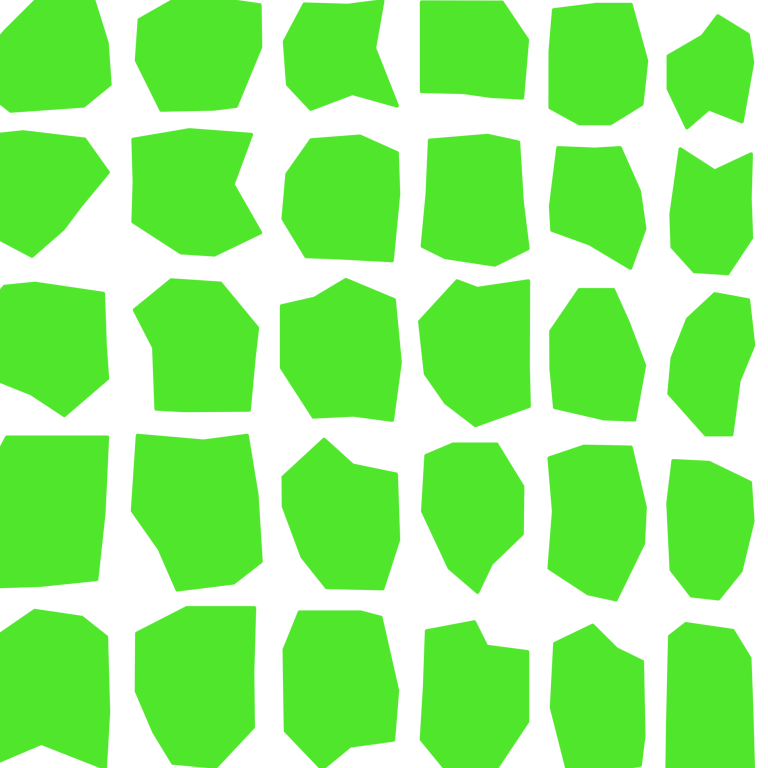
Write a WebGL 1 fragment shader that draws this pattern.

```glsl
precision highp float;
// Six columns by five rows of flat green shards on white.
// Each shard is a polygon with hashed corners, some pulled in as notches.
// Spacing follows a quadratic: columns narrow rightwards, rows grow downwards.

uniform vec2 u_resolution;

const vec3 PAPER = vec3(1.0);
const vec3 GREEN = vec3(0.31, 0.90, 0.17);

// Cell centre = START + STEP * index + BEND * index^2, from the top left.
const vec2 COUNT = vec2(6.0, 5.0);
const vec2 START = vec2(0.055, 0.069);
const vec2 STEP = vec2(0.208, 0.1758);
const vec2 BEND = vec2(-0.0068, 0.0078);
const float COLUMN_DROP = 0.0009;       // lowers columns towards the right

const vec2 MARGIN = vec2(0.0125, 0.0095); // gap kept inside each cell edge
const float ROUNDING = 0.0025;
const float SMALLEST = 0.93;            // lower limit of the shard scale
const int CORNERS = 9;
const float ANGLE_JITTER = 0.6;         // in corner steps
const vec2 REACH = vec2(0.88, 1.12);    // corner reach, cut off at 1
const vec2 NOTCH_REACH = vec2(0.55, 0.72);
const float NOTCH_CHANCE = 0.12;
const float TAU = 6.2831853;

float hash(vec3 p) {
  p = fract(p * 0.1031);
  p += dot(p, p.zyx + 31.32);
  return fract((p.x + p.y) * p.z);
}

// Inverse of the quadratic spacing, rounded to the nearest cell.
vec2 nearestIndex(vec2 p) {
  vec2 root = sqrt(max(STEP * STEP + 4.0 * BEND * (p - START), 0.0));
  vec2 index = floor((root - STEP) / (2.0 * BEND) + 0.5);
  return clamp(index, vec2(0.0), COUNT - 1.0);
}

// One corner of a shard, inside a box of the given half size.
vec2 shardCorner(float i, vec2 cell, vec2 halfSize) {
  vec3 seed = vec3(cell * 17.0 + 5.0, i * 7.0 + 3.0);
  float phase = hash(vec3(cell * 11.0, 91.0));
  float jitter = (hash(seed) - 0.5) * ANGLE_JITTER;
  float angle = TAU * (i + phase + jitter) / float(CORNERS);
  vec2 dir = vec2(cos(angle), sin(angle));
  dir /= max(abs(dir.x), abs(dir.y));

  float amount = hash(seed + 37.0);
  float reach = min(mix(REACH.x, REACH.y, amount), 1.0);
  if (hash(seed + 71.0) < NOTCH_CHANCE) {
    reach = mix(NOTCH_REACH.x, NOTCH_REACH.y, amount);
  }
  return dir * halfSize * reach;
}

// Signed distance to the closed polygon of corners.
float shardDistance(vec2 p, vec2 cell, vec2 halfSize) {
  vec2 previous = shardCorner(float(CORNERS - 1), cell, halfSize);
  float nearest = 1e3;
  float side = 1.0;
  for (int i = 0; i < CORNERS; i++) {
    vec2 corner = shardCorner(float(i), cell, halfSize);
    vec2 edge = previous - corner;
    vec2 rel = p - corner;
    float along = clamp(dot(rel, edge) / dot(edge, edge), 0.0, 1.0);
    nearest = min(nearest, length(rel - edge * along));

    // Flip the side at every edge crossed by a ray along x.
    bvec3 crossing = bvec3(p.y >= corner.y, p.y < previous.y,
                           edge.x * rel.y > edge.y * rel.x);
    if (all(crossing) || !any(crossing)) side = -side;
    previous = corner;
  }
  return side * nearest;
}

void main() {
  vec2 p = gl_FragCoord.xy / u_resolution;
  p.y = 1.0 - p.y;
  float pixel = 1.0 / min(u_resolution.x, u_resolution.y);

  // Find the cell, after undoing the drop of its column.
  float column = nearestIndex(p).x;
  p.y -= COLUMN_DROP * column * column;
  vec2 cell = nearestIndex(p);
  vec2 centre = START + STEP * cell + BEND * cell * cell;

  // Fit the shard to the cell.
  vec2 halfSize = 0.5 * STEP + BEND * cell - MARGIN;
  halfSize *= mix(SMALLEST, 1.0, hash(vec3(cell * 13.0, 53.0)));

  float d = shardDistance(p - centre, cell, halfSize) - ROUNDING;
  float ink = 1.0 - smoothstep(-0.75 * pixel, 0.75 * pixel, d);
  gl_FragColor = vec4(mix(PAPER, GREEN, ink), 1.0);
}
```
